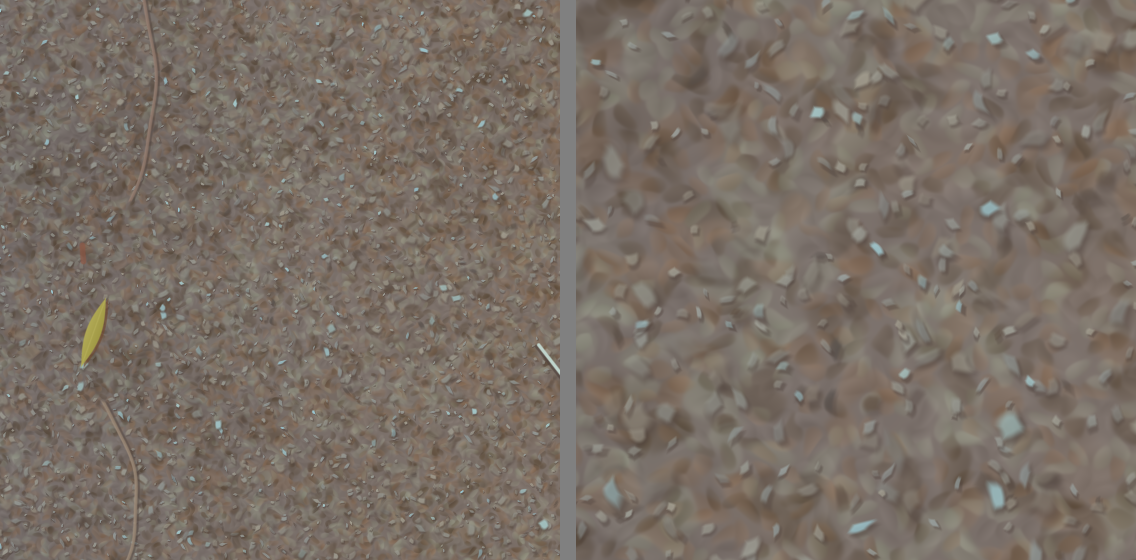
Left, the full canvas; right, a detail of the centre.
A WebGL 1 fragment shader for this texture:

```glsl
precision highp float;
uniform vec2 u_resolution;

const float TAU = 6.2832;
const vec3 MAUVE = vec3(0.47, 0.43, 0.41);
const vec3 TAN = vec3(0.49, 0.42, 0.37);
const vec3 DARK = vec3(0.41, 0.36, 0.32);
const vec3 PALE = vec3(0.51, 0.49, 0.45);
const vec3 CHIP = vec3(0.60, 0.61, 0.58);
const vec3 GLINT = vec3(0.63, 0.78, 0.80);
const vec3 SHADOW = vec3(0.31, 0.26, 0.24);

vec2 hash2(vec2 p) {
  vec2 q = vec2(dot(p, vec2(127.1, 311.7)), dot(p, vec2(269.5, 183.3)));
  return fract(sin(q) * 43758.5);
}

vec2 rotate(vec2 p, float a) {
  float c = cos(a), s = sin(a);
  return vec2(c * p.x + s * p.y, c * p.y - s * p.x);
}

vec3 grainColour(float t) {
  vec3 c = mix(MAUVE, TAN, step(0.32, t));
  c = mix(c, DARK, step(0.56, t));
  return mix(c, PALE, step(0.76, t));
}

// Soft cellular noise: elongated, tilted grains that sink into a mauve binder
vec3 grains(vec2 p, float seed) {
  float total = 0.015;
  vec3 sum = total * MAUVE;
  for (int j = -1; j <= 1; j++) {
    for (int i = -1; i <= 1; i++) {
      vec2 cell = floor(p) + vec2(float(i), float(j));
      vec2 rnd = hash2(cell + seed + 17.0);
      vec2 d = rotate(p - cell - hash2(cell + seed), rnd.x * TAU);
      float w = exp(-15.0 * dot(d * d, vec2(0.7, 1.9)));
      sum += w * (grainColour(rnd.y) + 0.09 * d.y);
      total += w;
    }
  }
  return sum / total;
}

// Lopsided pebble: an ellipse cut by two skewed pairs of edges
float chipMask(vec2 p, vec2 radius, float skew) {
  vec2 q = p / radius;
  float cut = max(abs(q.x + skew * q.y), abs(q.y - 0.6 * skew * q.x + 0.15));
  return 1.0 - smoothstep(0.5, 1.25, max(length(q), 1.1 * cut));
}

// Scattered chips, each with a dark rim on its lower side
vec3 scatter(vec3 base, vec2 p, float seed, float density, float size, vec3 tint, float strength) {
  vec3 c = base;
  for (int j = -1; j <= 1; j++) {
    for (int i = -1; i <= 1; i++) {
      vec2 cell = floor(p) + vec2(float(i), float(j));
      vec2 rnd = hash2(cell + seed);
      vec2 form = hash2(cell + seed + 5.3);
      float present = step(rnd.x, density);
      float skew = 1.6 * fract(form.y * 11.0) - 0.8;
      vec2 radius = size * mix(0.55, 1.45, form.x * form.x) * vec2(1.25, mix(0.55, 1.15, form.y));
      vec2 d = p - cell - hash2(cell + seed + 9.1);
      float angle = rnd.y * TAU;
      float rim = chipMask(rotate(d + vec2(-0.09, 0.15), angle), radius * 1.15, skew);
      float body = chipMask(rotate(d, angle), radius, skew);
      vec3 hue = tint + 0.06 * (form.y - 0.5) * vec3(1.0, 0.0, -1.0);
      float glow = strength * mix(0.35, 1.0, fract(form.x * 7.0));
      c = mix(c, SHADOW, 0.5 * strength * rim * present);
      c = mix(c, hue, glow * body * present);
    }
  }
  return c;
}

// x: distance to a segment, y: position along it, z: signed side
vec3 segment(vec2 p, vec2 a, vec2 b) {
  vec2 axis = b - a, d = p - a;
  float t = clamp(dot(d, axis) / dot(axis, axis), 0.0, 1.0);
  float side = (axis.x * d.y - axis.y * d.x) / length(axis);
  return vec3(length(d - t * axis), t, side);
}

float stroke(float d, float halfWidth) {
  return 1.0 - smoothstep(halfWidth - 0.0017, halfWidth + 0.0017, d);
}

// Bent twig running upwards, with shade along its right flank
vec3 twig(vec3 base, vec2 p, float bottom, float height, vec3 bend, vec3 tint) {
  float t = (p.y - bottom) / height;
  float x = bend.x + t * (bend.y + t * bend.z) + 0.0025 * sin(t * 13.0);
  float slope = (bend.y + 2.0 * t * bend.z) / height;
  float d = (p.x - x) / sqrt(1.0 + slope * slope);
  float inside = smoothstep(-0.01, 0.01, t) * (1.0 - smoothstep(0.98, 1.01, t));
  vec3 c = mix(base, SHADOW, 0.5 * inside * stroke(abs(d - 0.003), 0.0035));
  return mix(c, tint - 12.0 * d, 0.85 * inside * stroke(abs(d), 0.0028));
}

vec3 leaf(vec3 base, vec2 p, vec2 stem, vec2 tip) {
  vec3 s = segment(p, stem, tip);
  float halfWidth = 0.0135 * sin(0.5 * TAU * s.y);
  vec3 under = segment(p - vec2(0.004, -0.003), stem, tip);
  vec3 c = mix(base, vec3(0.44, 0.29, 0.19), 0.7 * stroke(under.x, halfWidth));
  vec3 blade = vec3(0.66, 0.63, 0.30) + 2.5 * s.z + 0.04 * stroke(abs(s.z), 0.001);
  return mix(c, blade, stroke(s.x, halfWidth));
}

void main() {
  vec2 uv = gl_FragCoord.xy / u_resolution;
  vec2 warped = uv + 0.002 * sin(uv.yx * vec2(170.0, 143.0) + 2.0 * sin(uv * 61.0));

  // Ground of fine and coarse grains over slow drifts of tone
  vec3 ground = mix(grains(warped * 45.0, 3.0), grains(warped * 84.0, 41.0), 0.48);
  vec3 c = MAUVE + 1.65 * (ground - MAUVE) + 0.3 * (grains(uv * 15.0, 71.0) - MAUVE);
  float drift = sin(uv.x * 5.0 + 2.0 * sin(uv.y * 4.0)) * sin(uv.y * 6.0 + uv.x * 3.0);
  c += 0.013 * drift + (uv.x - 0.5) * vec3(0.035, 0.02, 0.0);

  // Dark pits, then chips from dull and wide to bright and small
  c = scatter(c, warped * 58.0, 91.0, 0.14, 0.28, DARK - 0.05, 0.6);
  c = scatter(c, warped * 34.0, 11.0, 0.22, 0.28, PALE + 0.04, 0.65);
  c = scatter(c, warped * 52.0, 23.0, 0.24, 0.30, CHIP, 0.8);
  c = scatter(c, warped * 85.0, 37.0, 0.17, 0.36, CHIP + 0.03, 0.85);
  c = scatter(c, warped * 54.0, 53.0, 0.05, 0.28, GLINT, 1.0);

  // Fallen plant litter
  c = twig(c, uv, 0.64, 0.37, vec3(0.232, 0.1535, -0.1315), vec3(0.57, 0.48, 0.43));
  c = twig(c, uv, -0.02, 0.305, vec3(0.218, 0.135, -0.171), vec3(0.60, 0.53, 0.46));
  c = leaf(c, uv, vec2(0.145, 0.345), vec2(0.189, 0.468));
  float husk = segment(uv, vec2(0.147, 0.562), vec2(0.149, 0.533)).x;
  c = mix(c, vec3(0.55, 0.35, 0.28), 0.75 * stroke(husk, 0.005));
  vec2 needleTop = vec2(0.962, 0.384), needleEnd = vec2(1.01, 0.322);
  c = mix(c, SHADOW, 0.7 * stroke(segment(uv + 0.003, needleTop, needleEnd).x, 0.0035));
  c = mix(c, vec3(0.75, 0.83, 0.80), stroke(segment(uv, needleTop, needleEnd).x, 0.003));

  gl_FragColor = vec4(clamp(c, 0.0, 1.0), 1.0);
}
```
